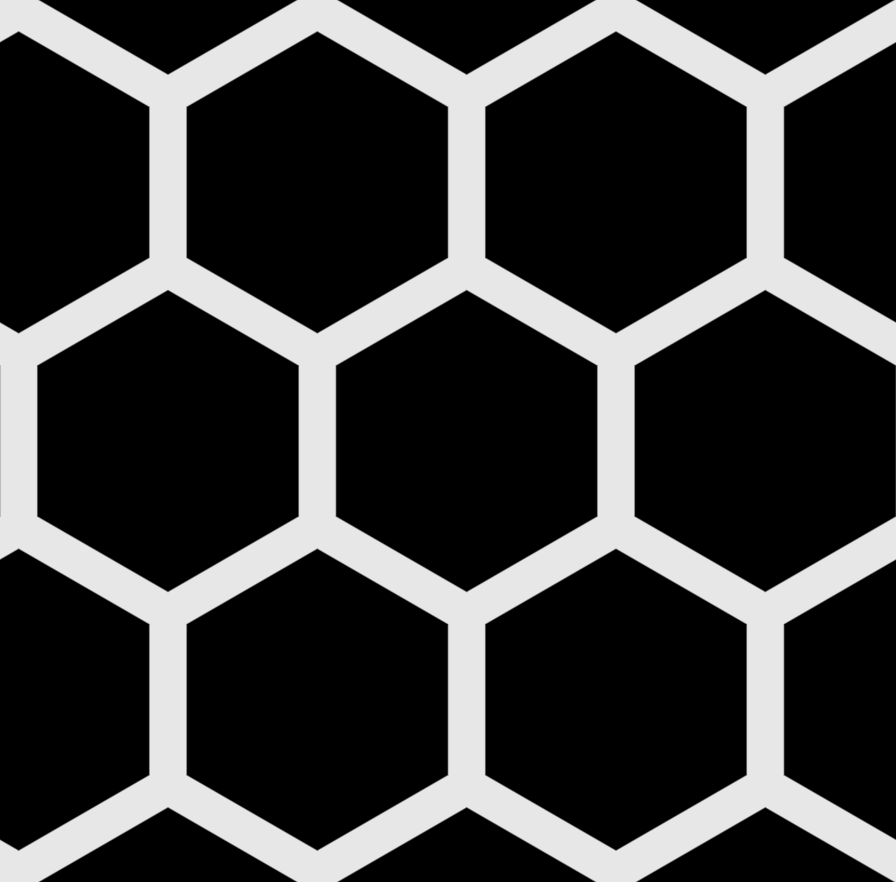
Write a WebGL 2 fragment shader that draws this pattern.

```glsl
#version 300 es
precision highp float;
// Honeycomb mesh: pale struts of even width between black pointy-top hexagons.
// Two interleaved rectangular lattices give the nearest cell centre, and a
// hexagonal distance from it marks the struts. Mirrored top and bottom edges join.

uniform vec2 u_resolution;
out vec4 fragColor;

const float CELLS_ACROSS = 3.0;            // whole repeats, so left meets right
const float TILE_ASPECT = 504.0 / 512.0;   // height of the tile over its width
const float CELL_PHASE = 0.5625;           // first centre of the middle row, in cells
const float STRUT_WIDTH = 0.125;           // in cells
const float EDGE_SOFTNESS = 1.1;           // half width of the smoothed edge, in pixels
const vec3 STRUT_COLOR = vec3(0.906);
const vec3 HOLE_COLOR = vec3(0.0);
const vec2 LATTICE = vec2(1.0, 1.7320508); // one cell across, two rows up

// Offset from the nearest hexagon centre
vec2 offsetFromCentre(vec2 p) {
    vec2 evenRow = p - LATTICE * floor(p / LATTICE + 0.5);
    vec2 oddRow = p - LATTICE * (floor(p / LATTICE) + 0.5);
    return dot(evenRow, evenRow) < dot(oddRow, oddRow) ? evenRow : oddRow;
}

// Hexagonal distance from the centre: 0.5 on the border between cells
float hexDistance(vec2 q) {
    q = abs(q);
    return max(q.x, dot(q, 0.5 * LATTICE));
}

void main() {
    vec2 uv = gl_FragCoord.xy / u_resolution;

    // Cell units, with the middle row centred vertically
    vec2 p = CELLS_ACROSS * vec2(uv.x, (uv.y - 0.5) * TILE_ASPECT);
    p.x -= CELL_PHASE;

    // Smoothed strut coverage
    float pixel = CELLS_ACROSS / min(u_resolution.x, u_resolution.y / TILE_ASPECT);
    float holeRadius = 0.5 - 0.5 * STRUT_WIDTH;
    float d = hexDistance(offsetFromCentre(p)) - holeRadius;
    float strut = smoothstep(-EDGE_SOFTNESS * pixel, EDGE_SOFTNESS * pixel, d);

    fragColor = vec4(mix(HOLE_COLOR, STRUT_COLOR, strut), 1.0);
}
```
